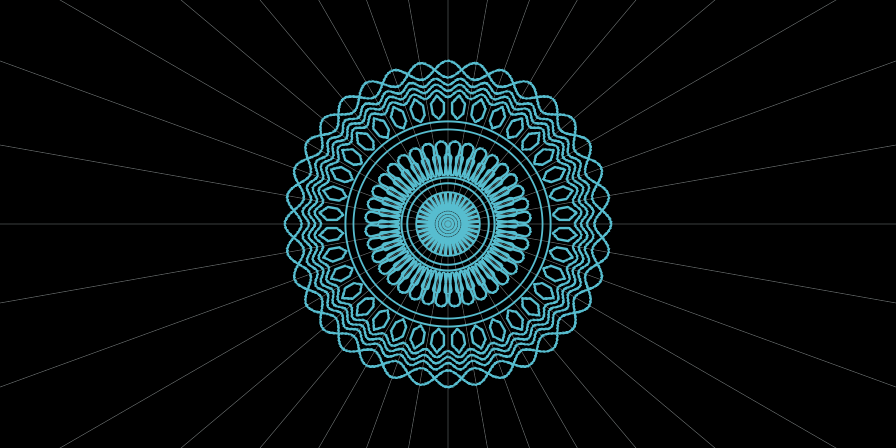
A WebGL 2 fragment shader for this pattern:

```glsl
#version 300 es
precision highp float;

uniform vec2 u_resolution;
out vec4 fragColor;

const float SECTOR = radians(10.0);

float stroke(float d, float halfWidth) {
    return clamp((halfWidth - abs(d)) * u_resolution.y + 0.5, 0.0, 1.0);
}

// Folds the plane into one sector: x runs outward, y is the sideways offset.
vec2 fold(float r, float angle) {
    float a = (fract(angle / SECTOR + 0.5) - 0.5) * SECTOR;
    return r * vec2(cos(a), abs(sin(a)));
}

// Distance to a circle rippled by a cosine, corrected for its slope.
float wave(float r, float angle, float base, float amp, float count) {
    float slope = amp * count * sin(count * angle) / max(r, 0.01);
    return abs(r - base - amp * cos(count * angle)) / sqrt(1.0 + slope * slope);
}

float segment(vec2 p, vec2 a, vec2 b) {
    vec2 ab = b - a;
    return length(p - a - ab * clamp(dot(p - a, ab) / dot(ab, ab), 0.0, 1.0));
}

// Petal along x from a narrow inner cap to a wide outer cap.
float petal(vec2 p, float start, float len, float inner, float outer) {
    p.x -= start;
    float sine = (inner - outer) / len;
    float cosine = sqrt(1.0 - sine * sine);
    float k = dot(vec2(-sine, cosine), p.yx);
    if (k < 0.0) return length(p) - inner;
    if (k > cosine * len) return length(p - vec2(len, 0.0)) - outer;
    return dot(p, vec2(sine, cosine)) - inner;
}

float gem(vec2 p) {
    float d = segment(p, vec2(0.235, 0.0), vec2(0.248, 0.0125));
    d = min(d, segment(p, vec2(0.248, 0.0125), vec2(0.270, 0.0145)));
    return min(d, segment(p, vec2(0.270, 0.0145), vec2(0.288, 0.0)));
}

void main() {
    vec2 p = (gl_FragCoord.xy - 0.5 * u_resolution) / u_resolution.y;
    float r = length(p);
    float angle = atan(p.y, p.x);
    vec2 onRay = fold(r, angle);

    // Thin rays
    vec3 color = vec3(0.43, 0.45, 0.45) * stroke(onRay.y, 0.0006);

    // Slight hand-drawn wobble
    float wobble = 0.0005 * (sin(p.x * 710.0 + 3.0 * sin(p.y * 390.0)) + sin(p.y * 830.0));
    float rough = r + wobble;
    vec2 axis = fold(rough, angle);
    vec2 between = fold(rough, angle + 0.5 * SECTOR);

    // Braided scalloped border
    float lace = wave(rough, angle, 0.3455, 0.0185, 18.0);
    lace = min(lace, wave(rough, angle, 0.3455, -0.0185, 18.0));

    // Nested ripples around the gems
    for (int i = 0; i < 3; i++) {
        lace = min(lace, wave(rough, angle, 0.291 + 0.0135 * float(i), -0.0075, 36.0));
    }
    lace = min(lace, gem(between));

    // Two layers of petals
    lace = min(lace, abs(petal(between, 0.112, 0.060, 0.003, 0.0125)));
    lace = min(lace, abs(petal(axis, 0.112, 0.036, 0.002, 0.0075)));
    float ink = stroke(lace, 0.0027);

    // Plain rings
    ink = max(ink, stroke(r - 0.229, 0.0022));
    ink = max(ink, stroke(r - 0.211, 0.0020));
    ink = max(ink, stroke(r - 0.104, 0.0024));
    ink = max(ink, stroke(r - 0.091, 0.0022));

    // Solid hub with radial slits and fine grooves
    float hub = stroke(r, 0.073);
    float slitWidth = 0.0022 * smoothstep(0.044, 0.066, r);
    float slit = stroke(onRay.y, slitWidth) * stroke(r - 0.057, 0.012);
    hub *= 1.0 - slit;
    for (int i = 1; i <= 4; i++) {
        hub *= 1.0 - 0.65 * stroke(r - 0.0072 * float(i), 0.0007);
    }
    ink = max(ink, hub);

    color = mix(color, vec3(0.34, 0.74, 0.81), ink);
    fragColor = vec4(color, 1.0);
}
```
